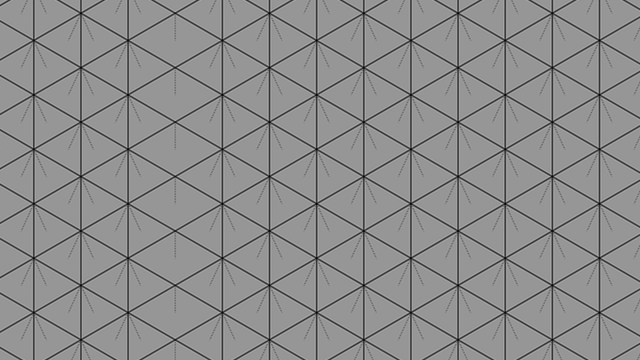
Reproduce this pattern procedurally as a Shadertoy shader.

```glsl
// Isometric triangle grid of thin black lines on flat grey, with one column rule left out.
// Three families of parallel lines are folded to their nearest member; each grid vertex
// also drops two faint dotted rays. A windowed sinc gives crisp lines with a slight halo.

#define ORIGIN vec2(0.8796, 0.4340)  // a grid vertex, in canvas heights
#define SIDE 0.1512                  // triangle side
#define SOFTNESS 0.00347             // radius of the line profile
#define LINE_INK 0.66                // darkness of the grid lines
#define RAY_INK 0.30                 // darkness of the dotted rays
#define RAY_SLOPE 0.46               // sideways run per unit of drop
#define RAY_DROP 0.5                 // ray height, in sides
#define DOT_PERIOD 0.0070            // spacing of the dots along a ray
#define OPEN_COLUMN -3.0             // column whose rule is missing
#define GROUND vec3(0.588)

const float PI = 3.14159265;
const float COLUMN = SIDE * 0.8660254;

float sinc(float x) {
    x = PI * max(abs(x), 1e-4);
    return sin(x) / x;
}

// Sharp line profile: 1 at the centre, slightly negative beside it.
float lineProfile(float dist) {
    float x = abs(dist) / SOFTNESS;
    return x < 3.0 ? sinc(x) * sinc(x / 3.0) : 0.0;
}

// Signed distance to the nearest of evenly spaced parallel lines.
float nearestLine(float x) {
    return x - COLUMN * round(x / COLUMN);
}

// Dotted rays fanning down from the vertex above; they merge when slope is zero.
float dottedRays(float across, float drop, float slope) {
    float dist = (abs(across) - slope * drop) * inversesqrt(1.0 + slope * slope);
    float reach = RAY_DROP * SIDE;
    float extent = 1.0 - smoothstep(reach - SOFTNESS, reach + SOFTNESS, drop);
    float dots = 0.6 + 0.4 * cos(2.0 * PI * drop / DOT_PERIOD);
    return lineProfile(dist) * extent * dots;
}

void mainImage(out vec4 fragColor, in vec2 fragCoord) {
    vec2 p = fragCoord / iResolution.y - ORIGIN;

    // Column and position within it; odd columns are shifted by half a side.
    float column = round(p.x / COLUMN);
    float across = p.x - column * COLUMN;
    float drop = mod(0.5 * SIDE * mod(column, 2.0) - p.y, SIDE);
    bool isOpen = abs(column - OPEN_COLUMN) < 0.5;

    // Grid lines: upright rules and the two slanted families.
    float upright = isOpen ? 0.0 : lineProfile(across);
    float rising = lineProfile(nearestLine(dot(p, vec2(-0.5, 0.8660254))));
    float falling = lineProfile(nearestLine(dot(p, vec2(0.5, 0.8660254))));

    float light = (1.0 - LINE_INK * upright)
                * (1.0 - LINE_INK * rising)
                * (1.0 - LINE_INK * falling);

    // Faint rays; the open column keeps a single upright one.
    light *= 1.0 - RAY_INK * dottedRays(across, drop, isOpen ? 0.0 : RAY_SLOPE);

    fragColor = vec4(clamp(GROUND * light, 0.0, 1.0), 1.0);
}
```
